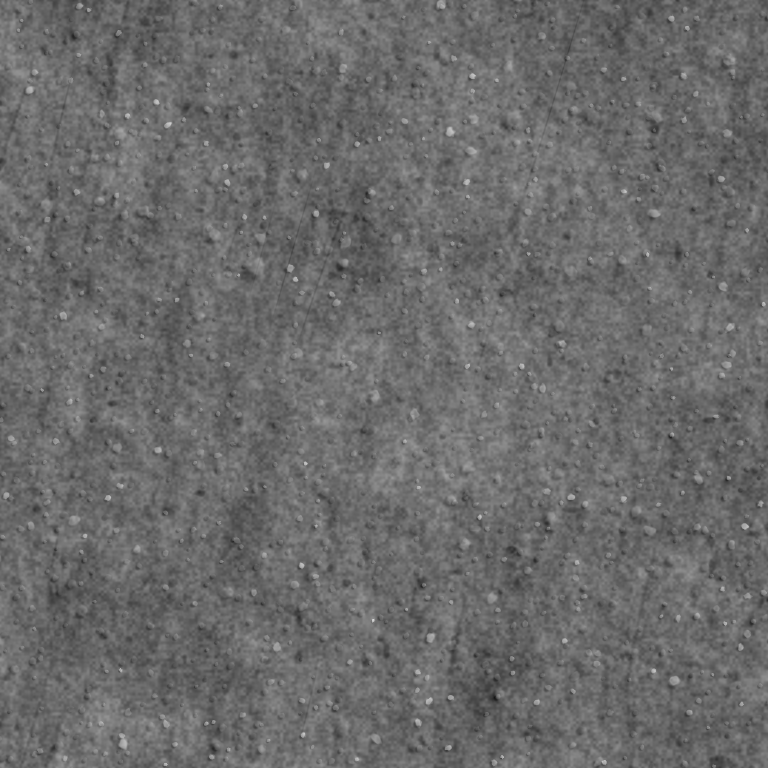
Write a Shadertoy shader that draws this texture.

```glsl
const float BASE_GREY = 0.418;
const vec2 LIGHT_DIR = vec2(0.75, 0.66);
const float STREAK_TILT = 0.29;

// Integer hash: three values in 0..1 per cell and seed
vec3 hash3(vec2 cell, float seed) {
    uvec3 v = uvec3(ivec3(vec3(cell, seed))) * 1664525u + 1013904223u;
    v.x += v.y * v.z; v.y += v.z * v.x; v.z += v.x * v.y;
    v ^= v >> 16u;
    v.x += v.y * v.z; v.y += v.z * v.x; v.z += v.x * v.y;
    return vec3(v >> 8u) / 16777216.0;
}

mat2 rotation(float angle) {
    float c = cos(angle), s = sin(angle);
    return mat2(c, s, -s, c);
}

// Smooth value noise centred on zero
float noise(vec2 p, float seed) {
    vec2 cell = floor(p), f = fract(p);
    f = f * f * (3.0 - 2.0 * f);
    float a = hash3(cell, seed).x;
    float b = hash3(cell + vec2(1, 0), seed).x;
    float c = hash3(cell + vec2(0, 1), seed).x;
    float d = hash3(cell + vec2(1, 1), seed).x;
    return mix(mix(a, b, f.x), mix(c, d, f.x), f.y) - 0.5;
}

// Lumpy ground, slightly stretched along the streaks
float groundHeight(vec2 p) {
    float height = 0.0, freq = 32.0, amp = 0.55;
    for (int i = 0; i < 3; i++) {
        height += amp * noise(p * freq * vec2(1.0, 0.72), 10.0 + float(i));
        p = rotation(0.3) * p;
        freq *= 2.1;
        amp *= 0.62;
    }
    return height;
}

float groundRelief(vec2 p, vec2 light, float reach) {
    return groundHeight(p - light * reach) - groundHeight(p + light * reach);
}

// Broad patches and pale crusts
float mottle(vec2 p) {
    float broad = 0.055 * noise(p * 6.0, 20.0) + 0.07 * noise(p * 19.0, 21.0);
    float crust = noise(p * 24.0, 22.0) + 0.5 * noise(p * 60.0, 23.0);
    return broad + 0.04 * smoothstep(0.2, 0.42, crust);
}

// Faint brushed bands and thin broken scratches
float streaks(vec2 p) {
    float bands = 0.05 * noise(p * vec2(75.0, 6.0), 30.0);
    float line = abs(noise(p * vec2(26.0, 1.8), 31.0));
    float gate = smoothstep(0.12, 0.3, noise(p * vec2(9.0, 4.0), 32.0));
    return bands - 0.06 * gate * smoothstep(0.05, 0.0, line);
}

float grain(vec2 p) {
    return 0.10 * noise(p * 270.0, 40.0)
         + 0.085 * noise(rotation(0.6) * p * 165.0, 41.0);
}

// Scattered stones: lit on one side, shaded on the other
float pebbles(vec2 p, float cells, float density, float radius, float seed) {
    float tone = 0.0;
    vec2 home = floor(p * cells);
    for (int y = -1; y <= 1; y++)
    for (int x = -1; x <= 1; x++) {
        vec2 cell = home + vec2(x, y);
        vec3 place = hash3(cell, seed);
        if (place.z > density) continue;
        vec3 shape = hash3(cell, seed + 1.0);
        float size = radius * mix(0.55, 1.15, shape.x);
        vec2 offset = (p - (cell + 0.1 + 0.8 * place.xy) / cells) / size;
        vec2 local = rotation(shape.y * 6.28) * offset;
        local.x *= mix(0.7, 1.0, shape.z);
        float lumps = 0.5 * noise(local * 1.6 + cell * 7.0, seed + 2.0);
        float dist = length(local) + lumps;
        float body = 1.0 - smoothstep(0.6, 1.2, dist);
        float shadow = 1.0 - smoothstep(0.4, 1.35, length(offset + LIGHT_DIR * 0.85));
        float bright = hash3(cell, seed + 3.0).x;
        float pale = mix(-0.02, 0.11, bright) + 0.16 * pow(bright, 10.0);
        float lit = clamp(dot(offset, LIGHT_DIR), -1.0, 1.0);
        tone += body * (pale + 0.07 * lit) - 0.11 * shadow * (1.0 - body);
    }
    return tone;
}

// Small dark pits
float pits(vec2 p) {
    float depth = noise(p * 42.0, 70.0) + 0.6 * noise(p * 95.0, 71.0);
    return -0.12 * smoothstep(0.4, 0.68, depth);
}

void mainImage(out vec4 fragColor, in vec2 fragCoord) {
    vec2 p = fragCoord / iResolution.y;
    vec2 along = rotation(STREAK_TILT) * p;
    vec2 alongLight = rotation(STREAK_TILT) * LIGHT_DIR;

    float grey = BASE_GREY + mottle(p) + streaks(along) + grain(p) + pits(p);
    grey += 0.33 * groundRelief(along, alongLight, 0.003);

    grey += pebbles(p, 14.0, 0.14, 0.0105, 50.0);
    grey += pebbles(p, 30.0, 0.28, 0.0062, 54.0);
    grey += pebbles(p, 62.0, 0.28, 0.0037, 58.0);

    // Gentle falloff towards the corners
    vec2 fromCentre = fragCoord / iResolution.xy - 0.5;
    grey += 0.012 - 0.07 * dot(fromCentre, fromCentre);

    fragColor = vec4(vec3(clamp(grey, 0.0, 1.0)), 1.0);
}
```
